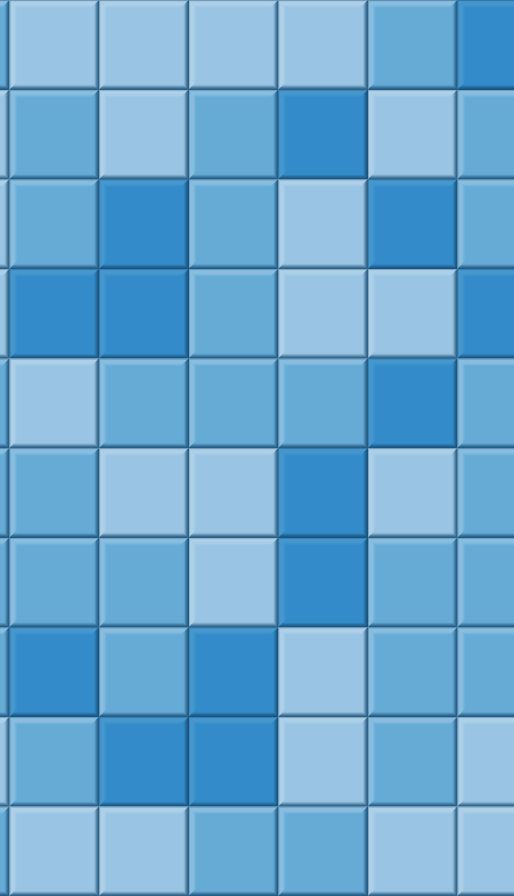
Reproduce this pattern procedurally as a Shadertoy shader.

```glsl
// Wall of square bevelled tiles in three blues, ten rows high.
// A cell hash picks each tile's tone; edge distances give a lit upper-left
// bevel, a shaded lower-right bevel and mitred corners between them.

const float ROWS = 10.0;           // tiles over the canvas height
const float COLUMN_SHIFT = 0.104;  // first vertical seam, in tiles
const float SEED = 7.0;
const float DARK_SHARE = 0.25;
const float LIGHT_SHARE = 0.25;

const vec3 DARK_BLUE  = vec3(0.20, 0.55, 0.79);
const vec3 MID_BLUE   = vec3(0.40, 0.67, 0.84);
const vec3 LIGHT_BLUE = vec3(0.60, 0.77, 0.89);
const vec3 SHADOW     = vec3(0.07, 0.27, 0.42);

const float LIT_FLAT = 0.045;      // bevel widths, in tiles
const float LIT_WIDTH = 0.095;
const float SHADE_WIDTH = 0.062;
const float SEAM_WIDTH = 0.022;
const float SHADE_STRENGTH = 0.78;
const float SEAM_STRENGTH = 0.45;

float hash(vec2 cell) {
    return fract(sin(dot(cell + SEED, vec2(127.1, 311.7))) * 43758.55);
}

// Tone of a tile and, in w, how strongly its bevel catches light
vec4 tileTone(vec2 cell) {
    float pick = hash(cell);
    if (pick < DARK_SHARE) return vec4(DARK_BLUE, 0.09);
    if (pick > 1.0 - LIGHT_SHARE) return vec4(LIGHT_BLUE, 0.20);
    return vec4(MID_BLUE, 0.22);
}

void mainImage(out vec4 fragColor, in vec2 fragCoord) {
    float pixel = ROWS / iResolution.y;
    vec2 p = fragCoord * pixel - vec2(COLUMN_SHIFT, 0.0);
    vec2 cell = floor(p);
    vec2 q = p - cell;

    // Distances to the lit and the shaded pair of edges
    float litDist = min(q.x, 1.0 - q.y);
    float shadeDist = min(1.0 - q.x, q.y);
    float litSide = smoothstep(-pixel, pixel, shadeDist - litDist);

    vec4 tone = tileTone(cell);
    vec3 color = tone.rgb;

    // Raised bevel
    float glow = 1.0 - smoothstep(LIT_FLAT, LIT_WIDTH, litDist);
    color = mix(color, vec3(1.0), tone.w * glow * litSide);
    float shade = 1.0 - smoothstep(0.0, SHADE_WIDTH, shadeDist);
    color = mix(color, SHADOW, SHADE_STRENGTH * shade * (1.0 - litSide));

    // Soft seam spilling onto the lit edge
    float seam = 1.0 - smoothstep(0.0, max(SEAM_WIDTH, pixel), litDist);
    color = mix(color, SHADOW, SEAM_STRENGTH * seam * litSide);

    fragColor = vec4(color, 1.0);
}
```
